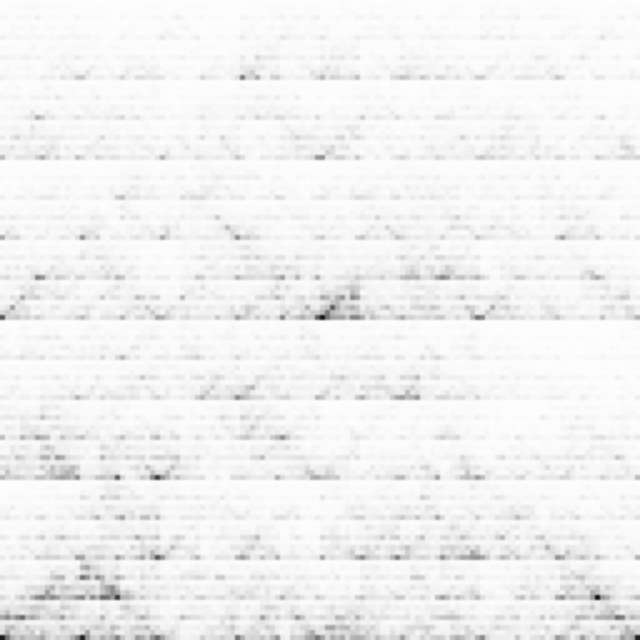
Write a Shadertoy shader that draws this pattern.

```glsl
// Pale grey grain built from nested square cells, each darker along its foot and diagonals.

const float GRID = 128.0;       // grains across and down
const int OCTAVES = 7;          // levels of nested cells, halving each time
const float BASE_LOG = -3.3;    // log of the typical darkness
const float RAMP = 0.46;        // darkening towards the foot of each cell
const float DIAGONAL = 0.6;     // strength of the diagonal streaks
const float DIAGONAL_MEAN = 0.2;
const float STREAK_FALLOFF = 6.0;
const float CELL_VARIATION = 0.85;
const float GRAIN_VARIATION = 1.2;
const float SOFT_EDGE = 0.15;   // flat margin of each grain before blending
const vec3 PAPER = vec3(0.995);
const vec3 INK = vec3(0.01);

float hash(vec2 p) {
    return fract(sin(dot(p, vec2(127.1, 311.7))) * 43758.5453);
}

// Streaks rising inwards from both lower corners of a unit cell
float streaks(vec2 f) {
    float side = min(f.x, 1.0 - f.x);
    return exp(-STREAK_FALLOFF * abs(side - f.y)) * (1.0 - f.y);
}

// Darkness of one grain: a product of factors over all nested cells
float grainDarkness(vec2 grain) {
    grain = clamp(grain, vec2(0.0), vec2(GRID - 1.0));
    vec2 p = (grain + 0.5) / GRID;
    float logDark = BASE_LOG + GRAIN_VARIATION * (hash(grain + 17.3) - 0.5);
    float cells = 1.0;
    for (int i = 0; i < OCTAVES; i++) {
        vec2 q = p * cells;
        vec2 f = fract(q);
        float variation = hash(floor(q) + float(i) * 19.7) - 0.5;
        logDark += RAMP * (0.5 - f.y);
        logDark += DIAGONAL * (streaks(f) - DIAGONAL_MEAN);
        logDark += CELL_VARIATION * variation;
        cells *= 2.0;
    }
    return 1.0 - exp(-exp(logDark));
}

void mainImage(out vec4 fragColor, in vec2 fragCoord) {
    vec2 p = fragCoord / iResolution.xy * GRID - 0.5;
    vec2 grain = floor(p);
    vec2 blend = smoothstep(SOFT_EDGE, 1.0 - SOFT_EDGE, p - grain);

    // Blend the four nearest grains
    float lower = mix(grainDarkness(grain), grainDarkness(grain + vec2(1.0, 0.0)), blend.x);
    float upper = mix(grainDarkness(grain + vec2(0.0, 1.0)), grainDarkness(grain + 1.0), blend.x);
    float darkness = mix(lower, upper, blend.y);

    fragColor = vec4(mix(PAPER, INK, darkness), 1.0);
}
```
